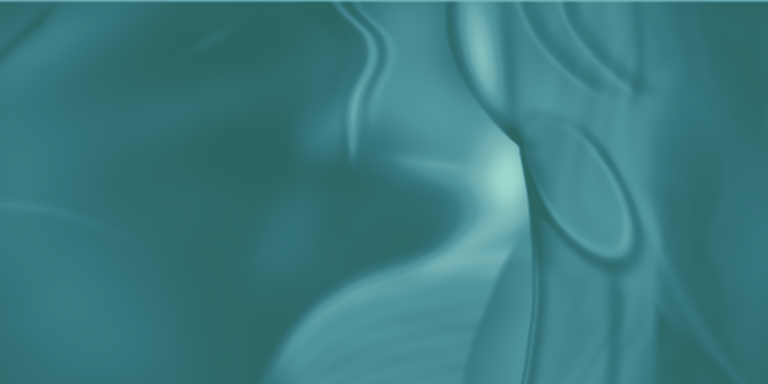
A Shadertoy shader for this background:

```glsl
// Flowing teal veils: soft glows and dark hollows on the left, layered folds on the right.
// One tone field is built from rotated gaussians and signed distances to quadratic bends,
// rippled by layered sines, then mapped onto a teal colour ramp.

// Gaussian spot at (x, y), its first radius lying along the given angle.
float glow(vec2 p, float x, float y, float rx, float ry, float angle) {
    float c = cos(angle), s = sin(angle);
    vec2 q = mat2(c, -s, s, c) * (p - vec2(x, y)) / vec2(rx, ry);
    return exp(-dot(q, q));
}

// Signed distance to x = f(y), a parabola through three points; positive to the right.
float bend(vec2 p, vec3 x, vec3 y) {
    float first = (x.y - x.x) / (y.y - y.x);
    float curve = ((x.z - x.y) / (y.z - y.y) - first) / (y.z - y.x);
    float f = x.x + (p.y - y.x) * (first + curve * (p.y - y.y));
    float slope = first + curve * (2. * p.y - y.x - y.y);
    return (p.x - f) / sqrt(1. + slope * slope);
}

float line(float d, float width) { return exp(-d * d / (width * width)); }

float span(float v, float a, float b) {
    return smoothstep(a - .04, a + .04, v) * smoothstep(b + .04, b - .04, v);
}

float ripples(vec2 p) {
    float sum = 0., gain = .5;
    for (int i = 0; i < 4; i++) {
        p = mat2(.8, .6, -.6, .8) * p * 1.7 + .6 * sin(p.yx * 1.3 + 2.);
        sum += gain * sin(p.x + 1.) * sin(p.y * .8);
        gain *= .6;
    }
    return sum;
}

// Open water to the left: hollows, bright core and lower veil.
float veilTone(vec2 p) {
    float t = .07;
    t += .21 * glow(p, .03, .6, .22, .28, 0.);
    t += .21 * glow(p, .17, .91, .27, .08, .5);
    t += .2 * glow(p, .22, .17, .34, .2, -.7);
    t += .1 * glow(p, .48, .72, .28, .08, .3);
    t += .21 * glow(p, .76, .39, .14, .07, .9);
    t += .28 * glow(p, .86, .66, .15, .07, .8);
    t += .35 * glow(p, 1.07, .95, .15, .15, 0.);
    t += .46 * glow(p, 1.13, .7, .22, .13, -.4);
    t += .14 * glow(p, .55, .9, .07, .02, .5);
    t -= .1 * glow(p, .6, .88, .16, .07, .2);
    t -= .14 * glow(p, .74, .57, .22, .08, -.2);

    // Pale rim of the lower-left sheet, and the upper-left crease.
    float sheet = bend(p.yx, vec3(.465, .435, .33), vec3(0, .2, .42));
    t += .07 * line(sheet, .014) * smoothstep(.45, .15, p.x);
    t -= .18 * line(p.y - .85 - .9 * p.x, .025) * smoothstep(.18, .1, p.x);

    // Hanging ribbon, tapering to a point.
    float ribbon = p.x - .92 - .05 * line(p.y - .86, .09) + .05 * smoothstep(.9, 1., p.y);
    float hang = smoothstep(.55, .62, p.y), high = smoothstep(.62, .8, p.y);
    t += hang * (.24 * line(ribbon, .013) - .08 * line(ribbon + .025, .014));
    t += high * (.13 * line(ribbon - .05, .012) - .14 * line(ribbon - .025, .015));
    t -= .12 * high * line(ribbon + .06, .04);

    // Lower veil: a steep left flank that levels out toward the core.
    float veil = p.y - .385 * (1. - exp(4.6 * (.66 - p.x)));
    float under = smoothstep(.03, -.04, veil) * smoothstep(.62, .8, p.x);
    float threads = sin(90. * veil + 14. * p.x) * sin(31. * veil - 9. * p.x);
    float veilLight = .43 + .2 * exp(-14. * abs(veil + .04)) + .03 * threads;

    // Dark pocket, pale streaks and the bright core.
    t = mix(t, .07, .95 * glow(p, 1.01, .42, .25, .1, .12));
    t += .27 * glow(p, 1.16, .55, .16, .045, -.2);
    t += .13 * glow(p, 1.12, .575, .08, .014, -.15);
    t = mix(t, veilLight, under);
    t = mix(t, 1., .95 * glow(p, 1.32, .53, .11, .2, -.1));
    t = mix(t, .88, .75 * glow(p, 1.23, .37, .15, .04, .6));
    float arc = bend(p, vec3(1.35, 1.25, 1.2), vec3(.38, .18, 0));
    float fold = smoothstep(-.01, .015, arc) * smoothstep(.42, .3, p.y);
    return mix(t, .28 + 1.8 * clamp(arc, 0., .13), .85 * fold);
}

// Stacked folds to the right; edge is the distance to their left border.
float foldTone(vec2 p, float edge) {
    float t = mix(.41, .07, smoothstep(1.58, 1.82, p.x));
    t += .45 * glow(p, 1.25, .86, .045, .17, .15);
    t -= .17 * glow(p, 1.32, .84, .022, .2, .06);
    t += .21 * glow(p, 1.67, .38, .055, .28, .1);
    t += .17 * glow(p, 1.76, .77, .1, .2, .3);
    t += .2 * glow(p, 2., .35, .13, .3, 0.);
    t += .14 * glow(p, 1.42, .72, .06, .1, .4);

    // Overlapping petals, each with a shaded side and a pale rim.
    for (float k = 0.; k < 2.; k++) {
        float petal = bend(p, vec3(1.34, 1.4, 1.53) + .11 * k, vec3(1.02, .89, .77));
        float shade = .12 * line(petal, .009) - .15 * line(petal - .025, .024);
        t += shade * smoothstep(.73, .81, p.y);
    }
    t -= .14 * line(p.x - 1.65 - .02 * sin(p.y * 9.), .018) * smoothstep(.7, .78, p.y);

    // Pod leaning down to the right, brightest at its tip.
    vec2 q = mat2(.54, .84, -.84, .54) * (p - vec2(1.5, .52));
    float pod = (length(q / vec2(.225, .1)) - 1.) * .1;
    t = mix(t, .43 + .5 * q.x, .75 * smoothstep(.01, -.01, pod));
    float rim = .15 * line(pod + .01, .009) - .27 * line(pod - .008, .013);
    t += rim * smoothstep(.74, .56, p.y);

    // Lower creases and the dark wedge at the foot.
    t -= .18 * line(p.x - 1.6, .02) * smoothstep(.34, .2, p.y);
    float seam = bend(p, vec3(1.67, 1.74, 1.92), vec3(.5, .3, 0));
    t += .12 * line(seam, .018) * smoothstep(.5, .42, p.y);
    float wedge = min(p.x - 1.71, (1.92 - p.x - 1.06 * p.y) * .7);
    t = mix(t, .04, .85 * smoothstep(-.015, .02, wedge));

    // Shaded border and a thin highlight on the stem.
    t -= .32 * line(edge - .01, .024) + .12 * line(edge - .035, .03) * span(p.y, .3, .58);
    return t + .3 * line(edge - .01, .008) * smoothstep(.42, .25, p.y);
}

vec3 tealRamp(float t) {
    vec3 c = mix(vec3(.17, .4, .39), vec3(.2, .45, .48), smoothstep(0., .24, t));
    c = mix(c, vec3(.32, .59, .62), smoothstep(.18, .58, t));
    c = mix(c, vec3(.44, .69, .7), smoothstep(.53, .76, t));
    return mix(c, vec3(.63, .86, .81), smoothstep(.72, 1., t));
}

void mainImage(out vec4 fragColor, in vec2 fragCoord) {
    vec2 p = fragCoord / iResolution.xy * vec2(2, 1);
    float grain = ripples(p * vec2(4, 3));
    vec2 w = p + .008 * vec2(grain, ripples(p.yx * 3. + 4.));

    float upper = bend(w, vec3(1.16, 1.21, 1.35), vec3(1, .78, .62));
    float stem = bend(w, vec3(1.35, 1.385, 1.355), vec3(.62, .25, 0));
    float edge = mix(stem, upper, smoothstep(.6, .64, w.y));
    float tone = mix(veilTone(w), foldTone(w, edge), smoothstep(-.006, .006, edge));
    tone += .05 * grain + .02 * sin(w.x * 60. + 9. * grain) * smoothstep(1.3, 1.5, p.x);

    // Pale strip along the top border.
    tone = mix(tone, .82, .8 * smoothstep(.992, .998, p.y));
    fragColor = vec4(tealRamp(clamp(tone, 0., 1.)), 1);
}
```
